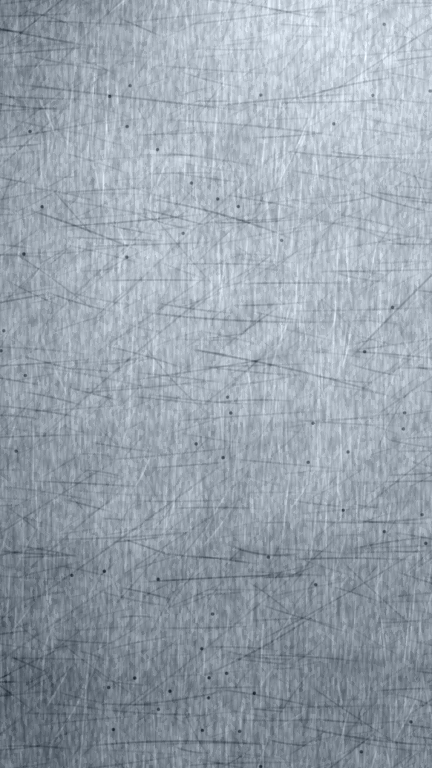
This texture is drawn by a WebGL 1 fragment shader. Its source:

```glsl
precision highp float;
uniform vec2 u_resolution;

float hash(vec2 p) {
  vec3 q = fract(vec3(p.xyx) * vec3(0.1031, 0.1030, 0.0973));
  q += dot(q, q.yzx + 33.33);
  return fract((q.x + q.y) * q.z);
}

vec2 rotate(vec2 p, float angle) {
  float c = cos(angle), s = sin(angle);
  return vec2(c * p.x + s * p.y, c * p.y - s * p.x);
}

// x: distance to the nearest grain, y: random value of that grain
vec2 cellular(vec2 p) {
  vec2 cell = floor(p), nearest = vec2(8.0, 0.0);
  for (int j = -1; j <= 1; j++) {
    for (int i = -1; i <= 1; i++) {
      vec2 id = cell + vec2(float(i), float(j));
      vec2 site = id + vec2(hash(id + 11.3), hash(id + 47.9));
      float d = length(p - site);
      if (d < nearest.x) nearest = vec2(d, hash(id + 83.1));
    }
  }
  return nearest;
}

// Soft blotches, about -1 to 1
float clouds(vec2 p) {
  float sum = 0.0, weight = 0.5;
  for (int i = 0; i < 4; i++) {
    p = rotate(p, 1.1) + 0.6 * sin(p.yx * 1.3);
    sum += weight * sin(p.x + 1.7) * sin(p.y + 0.4);
    p *= 1.8;
    weight *= 0.65;
  }
  return sum;
}

// One bent, tapered scratch per elongated cell, laid along an angle
float scratches(vec2 p, float angle, vec2 cell, float width, float share, float seed) {
  float pixel = 1.0 / u_resolution.x;
  vec2 q = rotate(p, angle) / cell + 40.0;
  float cover = 0.0;
  for (int i = -1; i <= 1; i++) {
    float row = floor(q.y) + float(i);
    float x = q.x + 7.0 * hash(vec2(row, seed));
    vec2 id = vec2(floor(x), row) + seed * 17.0;
    float len = mix(0.3, 0.98, hash(id + 3.1));
    float t = (fract(x) - (1.0 - len) * hash(id + 5.7)) / len;
    float slope = (hash(id + 9.2) - 0.5) * 1.5;
    float bend = (hash(id + 13.4) - 0.5) * 1.2;
    float y = row + hash(id + 21.8) + slope * (t - 0.5) + bend * (t - 0.5) * (t - 0.5);
    float line = 1.0 - smoothstep(0.0, width + pixel, abs(q.y - y) * cell.y);
    float taper = smoothstep(0.0, 0.2, t) * (1.0 - smoothstep(0.6, 1.0, t));
    float strength = mix(0.3, 1.0, hash(id + 31.6)) * step(hash(id + 43.5), share);
    cover = max(cover, line * taper * strength);
  }
  return cover;
}

// Broad light on the sheet: bright upper right, dark foot and left edge
float sheen(vec2 uv) {
  float tone = mix(0.46, 0.69, smoothstep(0.0, 0.65, uv.y));
  tone -= 0.09 * (1.0 - smoothstep(0.0, 0.35, uv.x));
  tone -= 0.12 * smoothstep(0.7, 1.0, uv.y) * (1.0 - smoothstep(0.0, 0.6, uv.x));
  vec2 glare = (uv - vec2(0.78, 0.96)) / vec2(0.35, 0.16);
  return tone + 0.09 * exp(-dot(glare, glare));
}

// Brushed grain, fine vertical flecks and diagonal rubbing
float grain(vec2 p) {
  float flecks = cellular(p * vec2(125.0, 28.0)).x - 0.45;
  float brush = cellular(p * vec2(100.0, 6.0)).y - 0.5;
  float speckle = cellular(p * vec2(150.0, 95.0) + 9.0).y - 0.5;
  float rubbing = clouds(rotate(p, 0.72) * vec2(2.5, 32.0));
  return -0.13 * flecks + 0.055 * brush + 0.085 * speckle + 0.03 * rubbing;
}

float darkMarks(vec2 p) {
  float sum = 0.0;
  for (int i = 0; i < 4; i++) {
    float k = float(i);
    sum += 0.11 * scratches(p, -0.16 + 0.09 * k, vec2(0.24 + 0.08 * k, 0.045), 0.0018, 0.65, k + 1.0);
    sum += 0.06 * scratches(p, 0.3 + 0.25 * k, vec2(0.20, 0.04), 0.0012, 0.55, k + 6.0);
  }
  sum += 0.16 * scratches(p, -0.1, vec2(0.65, 0.12), 0.0022, 0.6, 11.0);
  sum += 0.14 * scratches(p, 0.68, vec2(0.95, 0.10), 0.0022, 0.55, 12.0);
  sum += 0.10 * scratches(p, 0.60, vec2(0.60, 0.07), 0.0016, 0.5, 13.0);
  sum += 0.08 * scratches(p, -0.75, vec2(0.35, 0.08), 0.0014, 0.5, 14.0);
  return sum;
}

float lightMarks(vec2 p) {
  float sum = 0.0;
  for (int i = 0; i < 3; i++) {
    float k = float(i);
    sum += 0.09 * scratches(p, 1.57 - 0.03 * k, vec2(0.25 + 0.15 * k, 0.024), 0.0014, 0.6, k + 20.0);
    sum += 0.10 * scratches(p, 1.32 + 0.2 * k, vec2(0.22, 0.07), 0.0017, 0.4, k + 25.0);
  }
  return sum + 0.09 * scratches(p, 0.95, vec2(0.3, 0.09), 0.0014, 0.4, 30.0);
}

void main() {
  vec2 p = gl_FragCoord.xy / u_resolution.x;
  float tone = sheen(gl_FragCoord.xy / u_resolution) + grain(p);

  // Horizontal smudges, then scratches gathered in patches
  tone += 0.045 * clouds(rotate(p, -0.06) * vec2(5.0, 17.0));
  float wear = 0.9 + 0.5 * clouds(p * 6.0 + 2.0);
  tone += lightMarks(p) * wear - darkMarks(p) * (1.9 - wear);

  // Sparse dark pits
  vec2 pit = cellular(p * 24.0 + 5.0);
  tone -= 0.3 * step(0.95, pit.y) * (1.0 - smoothstep(0.04, 0.14, pit.x));

  vec3 steelTint = vec3(0.0, 0.04, 0.08);
  gl_FragColor = vec4(clamp(tone + steelTint, 0.0, 1.0), 1.0);
}
```
